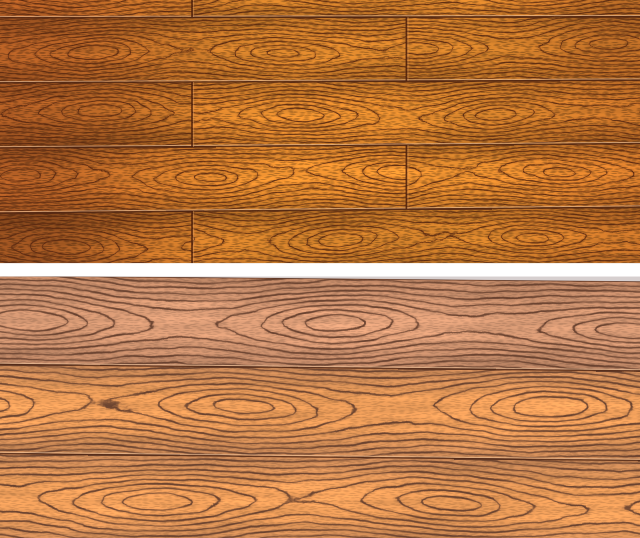
A Shadertoy shader for this texture:

```glsl
const float PI = 3.14159;

// Knot position along each plank: five split rows above, three whole rows below
const float knotPhase[13] = float[13](.10, .25, .44, .65, .16, .475, .33, .875, .10, .53, .52, .39, .24);

float hash(vec2 p) {
    return fract(sin(dot(p, vec2(127.1, 311.7))) * 4375.85);
}

float layeredSines(vec2 p) {
    float sum = 0.0, amplitude = 0.5;
    for (int i = 0; i < 4; i++) {
        sum += amplitude * sin(p.x + 1.6 * sin(p.y));
        p = mat2(1.6, 1.2, -1.2, 1.6) * p + 2.7;
        amplitude *= 0.5;
    }
    return sum;
}

// Distance to the nearest scattered cell point
float cellular(vec2 p) {
    vec2 cell = floor(p);
    float nearest = 2.0;
    for (int j = -1; j <= 1; j++)
        for (int i = -1; i <= 1; i++) {
            vec2 c = cell + vec2(i, j);
            vec2 point = c + vec2(hash(c), hash(c + 17.3));
            nearest = min(nearest, length(p - point));
        }
    return nearest;
}

float band(float d, float halfWidth, float soft) {
    return 1.0 - smoothstep(halfWidth - soft, halfWidth + soft, abs(d));
}

void mainImage(out vec4 fragColor, in vec2 fragCoord) {
    vec2 uv = fragCoord / iResolution.xy;
    float x = uv.x, t = 1.0 - uv.y;
    float pixel = 1.0 / iResolution.y;
    bool upper = t < 0.5;

    // Slightly tilted plank rows
    float plankHeight = upper ? 0.121 - 0.003 * x : 0.1655 + 0.001 * x;
    float rowPos = (t - (upper ? 0.033 - 0.002 * x : 0.512 + 0.011 * x)) / plankHeight;
    float row = upper ? floor(rowPos) : clamp(floor(rowPos), 0.0, 2.0);
    float y = rowPos - row - 0.5;

    // Staggered butt joints in the upper floor
    float joint = mod(row, 2.0) > 0.5 ? 0.30 : 0.635;
    float side = step(joint, x);
    int plank = upper ? int(2.0 * (row + 1.0) + side) : 10 + int(row);
    float seed = float(plank) * 3.7;
    float period = upper ? 0.30 : 0.47;

    // Growth rings: ovals round the knots, wavy lines along the edges
    vec2 wood = vec2(x / period, y);
    float offset = 0.16 * (hash(vec2(seed, 2.0)) - 0.5);
    float bend = 0.035 * sin(wood.x * 4.0 + seed);
    float along = 4.6 * sin(PI * (x - knotPhase[plank]) / period);
    float across = 17.0 * (y - offset - bend);
    float rings = length(vec2(along, across));
    rings += 0.65 * layeredSines(wood * vec2(4.0, 3.0) + seed);
    rings += 0.11 * layeredSines(wood * vec2(34.0, 18.0) + seed);
    rings = max(rings, 1.0);

    float slope = length(vec2(dFdx(rings), dFdy(rings))) * iResolution.y;
    float ringDist = (fract(rings) - 0.5) / max(slope, 24.0);
    float wear = 0.5 + 0.5 * layeredSines(wood * vec2(9.0, 31.0) + seed * 1.3);
    float lineWidth = (upper ? 0.0008 : 0.0014) * (0.6 + 0.8 * wear);
    float line = band(ringDist, lineWidth, 0.6 * pixel + 0.0003);
    float feather = smoothstep(0.006, 0.0, abs(ringDist));

    // Stretched pores and fine streaks
    vec2 grain = vec2(x * 75.0, t * 300.0) + seed;
    float pores = 1.0 - smoothstep(0.12, 0.55, cellular(grain));
    float streak = layeredSines(vec2(x * 14.0, t * 210.0) + seed);
    float cloud = layeredSines(vec2(x * 7.0, t * 19.0) + seed);

    // Stain of each floor, darker towards the plank edges
    vec3 color, ink;
    float tone = hash(vec2(seed, 5.0)) - 0.5;
    float edge = smoothstep(0.12, 0.5, abs(y));
    if (upper) {
        float glow = smoothstep(0.0, 0.45, x) * (1.0 - 0.45 * smoothstep(0.7, 1.0, x));
        color = mix(vec3(0.68, 0.36, 0.14), vec3(0.88, 0.54, 0.18), glow);
        color *= 1.04 + 0.14 * tone + 0.09 * cloud - 0.12 * edge;
        ink = vec3(0.34, 0.15, 0.06);
    } else {
        color = mix(vec3(0.87, 0.62, 0.47), vec3(0.95, 0.63, 0.36), min(row, 1.0));
        color *= 1.02 + 0.05 * cloud - 0.13 * edge;
        color = mix(color, vec3(0.80, 0.56, 0.42), 0.35 * edge);
        ink = vec3(0.40, 0.25, 0.18);
    }
    color *= 1.0 + 0.07 * streak - (upper ? 0.24 : 0.11) * pores;
    color = mix(color, ink, 0.15 * feather);
    color = mix(color, ink, line * (0.65 + 0.35 * wear));

    // Grooves with a pale bevel
    float seam = (rowPos - round(rowPos)) * plankHeight;
    float soft = 0.7 * pixel;
    color = mix(color, vec3(0.30, 0.14, 0.07), 0.8 * band(seam, 0.0014, soft));
    color = mix(color, vec3(0.95, 0.78, 0.62), 0.7 * band(seam + 0.0024, 0.0008, soft));
    if (upper) {
        float gap = (x - joint) * 1.19;
        color = mix(color, vec3(0.30, 0.12, 0.04), 0.85 * band(gap, 0.0016, soft));
        color = mix(color, vec3(0.88, 0.62, 0.38), 0.5 * band(gap - 0.003, 0.0008, soft));
    }

    // Pale sliver over the lower floor, then the white divider
    float sliver = upper ? 0.0 : smoothstep(soft, -soft, rowPos * plankHeight);
    color = mix(color, vec3(0.84, 0.81, 0.81), sliver);
    color = mix(color, vec3(1.0), band(t - 0.5015, 0.0125, soft));
    fragColor = vec4(color, 1.0);
}
```
